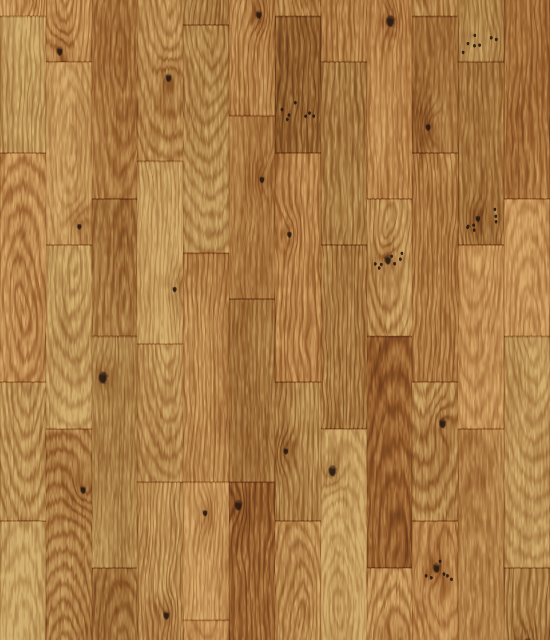
Reproduce this texture procedurally as a Shadertoy shader.

```glsl
// Three-strip oak parquet: staggered planks with arched grain, pores and knots.

const float COLUMNS = 12.0;
const float ROWS = 14.0;      // canvas height in strip widths

const vec3 UMBER = vec3(0.40, 0.23, 0.11);
const vec3 BROWN = vec3(0.56, 0.36, 0.17);
const vec3 STRAW = vec3(0.79, 0.64, 0.41);
const vec3 BARK  = vec3(0.15, 0.09, 0.06);

// End joints of each strip, measured down from the top in strip widths;
// the first three serve the common board, the rest the shifted board.
const vec4 JOINTS[6] = vec4[6](
    vec4(0.36, 3.35, 8.36, 11.40), vec4(1.35, 5.36, 9.38, 20.0),
    vec4(4.35, 7.36, 12.42, 20.0), vec4(3.53, 7.52, 10.55, 20.0),
    vec4(0.55, 5.54, 10.55, 13.57), vec4(2.53, 6.54, 10.55, 20.0));

float hash(vec2 p) {
    vec3 q = fract(p.xyx * vec3(0.1031, 0.1030, 0.0973));
    q += dot(q, q.yzx + 33.33);
    return fract((q.x + q.y) * q.z);
}

float noise(vec2 p) {
    vec2 i = floor(p), f = fract(p);
    f = f * f * (3.0 - 2.0 * f);
    return mix(mix(hash(i), hash(i + vec2(1, 0)), f.x),
               mix(hash(i + vec2(0, 1)), hash(i + vec2(1, 1)), f.x), f.y);
}

// Random value number n of one plank
float trait(vec2 id, float n) {
    return hash(id * 7.31 + n * 17.17 + 3.7);
}

// Top and bottom of the plank at depth y
vec2 plankSpan(float column, float y) {
    int shifted = floor(column / 3.0) == 1.0 ? 3 : 0;
    vec4 joints = JOINTS[shifted + int(mod(column, 3.0))];
    vec2 span = vec2(-1.0, ROWS + 1.0);
    for (int i = 0; i < 4; i++) {
        if (y >= joints[i]) span.x = max(span.x, joints[i]);
        else span.y = min(span.y, joints[i]);
    }
    return span;
}

// Growth rings cut lengthwise: arches near the heart, straight lines far from it
float growthRings(vec2 p, vec2 span, vec2 id, float bulge) {
    vec2 shift = id * 13.7;
    bool arched = trait(id, 1.0) < 0.45;
    float side = trait(id, 2.0);
    float heart = arched ? mix(0.3, 0.7, side) : (side < 0.5 ? -1.0 : 2.0);
    float slope = arched ? mix(0.13, 0.28, trait(id, 3.0)) : 0.07;
    float tip = mix(span.x - 1.0, span.y + 1.0, trait(id, 4.0));
    p.x += 0.22 * (noise(p * vec2(1.6, 0.6) + shift) - 0.5);
    p.x += 0.07 * (noise(p * vec2(5.0, 1.8) + shift) - 0.5);
    float radius = length(vec2(p.x - heart, slope * (p.y - tip)));
    float jitter = 0.35 * noise(p * vec2(26.0, 3.0) + shift);
    float phase = radius * mix(7.0, 11.0, trait(id, 5.0)) + jitter + bulge;
    float wave = 0.5 + 0.5 * sin(6.2832 * phase);
    return wave * wave;
}

// Dark spot of the given radius with a ragged rim
float knotSpot(vec2 q, float radius) {
    float ragged = radius * (0.75 + 0.5 * noise(q * 16.0 + 40.0));
    return 1.0 - smoothstep(0.45 * ragged, 1.2 * ragged, length(q * vec2(1.0, 0.8)));
}

// Row of pin knots scattered beside a centre
float pinKnots(vec2 q, vec2 id) {
    float spots = 0.0;
    for (float i = 0.0; i < 7.0; i++) {
        vec2 offset = vec2(trait(id, 20.0 + i) - 0.5, trait(id, 30.0 + i) - 0.5);
        spots = max(spots, knotSpot(q - offset * vec2(0.8, 0.5), 0.035));
    }
    return spots;
}

// Soft line of the given width around distance 0
float seam(float distance, float width, float pixel) {
    return 1.0 - smoothstep(0.5 * width, 0.5 * width + pixel, distance);
}

vec3 woodColor(float tone) {
    vec3 color = mix(BROWN, STRAW, clamp(tone, 0.0, 1.15));
    return mix(color, UMBER, clamp(-tone / 0.6, 0.0, 1.0));
}

void mainImage(out vec4 fragColor, in vec2 fragCoord) {
    vec2 uv = fragCoord / iResolution.xy;
    vec2 p = vec2(uv.x * COLUMNS, (1.0 - uv.y) * ROWS);
    float pixel = ROWS / iResolution.y;
    float column = min(floor(p.x), COLUMNS - 1.0);
    vec2 span = plankSpan(column, p.y);
    vec2 id = vec2(column, floor(span.x * 3.0) + 5.0);
    vec2 local = vec2(p.x - column, p.y);
    vec2 shift = id * 5.3;

    // Knot, with the grain flowing around it
    vec2 center = vec2(mix(0.15, 0.85, trait(id, 10.0)),
                       mix(span.x + 0.2, span.y - 0.2, trait(id, 11.0)));
    vec2 q = local - center;
    float hasKnot = step(trait(id, 12.0), 0.5);
    float halo = hasKnot * exp(-dot(q * vec2(4.0, 2.2), q * vec2(4.0, 2.2)));
    float spots = hasKnot * knotSpot(q, mix(0.05, 0.13, trait(id, 13.0)));
    spots = max(spots, step(trait(id, 14.0), 0.1) * pinKnots(q, id));

    // Tone of the plank, its grain and its pores
    float rings = growthRings(local, span, id, 1.8 * halo);
    float fibre = noise(local * vec2(30.0, 2.2) + shift);
    float pores = noise(local * vec2(34.0, 7.0) + shift + 9.0);
    float cloud = noise(local * vec2(2.0, 0.5) + shift);
    float tone = 0.66 + 0.62 * (trait(id, 6.0) - 0.5) - 0.3 * step(0.91, trait(id, 7.0));
    tone -= mix(0.3, 0.6, trait(id, 8.0)) * (rings - 0.2) * (0.5 + 0.9 * pores);
    tone += 0.45 * (fibre - 0.5) + 0.4 * (pores - 0.5) + 0.35 * (cloud - 0.5);
    tone -= 0.35 * halo;

    // Fine seams between strips and at plank ends
    float sideGap = min(local.x, 1.0 - local.x);
    float endGap = min(p.y - span.x, span.y - p.y);
    float worn = 0.15 + 0.35 * noise(vec2(floor(p.x + 0.5) * 9.0, p.y * 0.7));
    tone -= worn * seam(sideGap, 0.015, pixel) + 0.5 * seam(endGap, 0.02, pixel);

    vec3 tint = mix(vec3(0.99, 1.01, 0.98), vec3(1.03, 0.97, 0.93), trait(id, 9.0));
    fragColor = vec4(mix(woodColor(tone) * tint, BARK, 0.9 * spots), 1.0);
}
```
